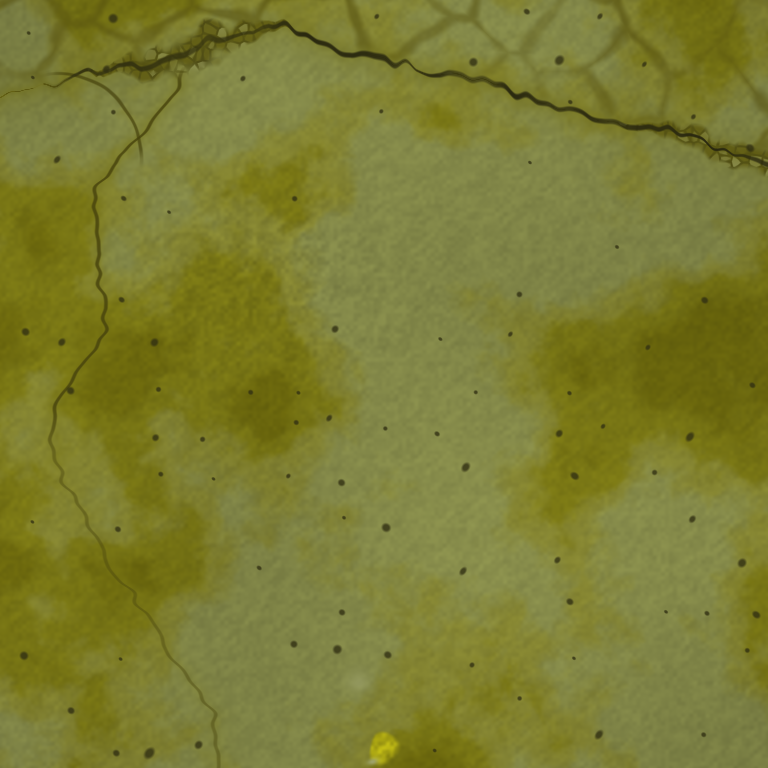
Give the GLSL for this texture, as a three.js fragment shader.

```glsl
// Weathered olive concrete: pale cement under blotchy stains, split by cracks.
// Stains are layered noise over a broad layout; slabs, grit and pits are cellular,
// and the long cracks are curves bent by layered sines.

varying vec2 vUv;

const vec3 PALE = vec3(0.515, 0.535, 0.285);
const vec3 CEMENT = vec3(0.51, 0.51, 0.19);
const vec3 OLIVE = vec3(0.47, 0.46, 0.08);
const vec3 DEEP_OLIVE = vec3(0.42, 0.405, 0.05);
const vec3 SEAM = vec3(0.34, 0.32, 0.06);
const vec3 CRACK = vec3(0.16, 0.155, 0.06);
const vec3 PEBBLE = vec3(0.64, 0.62, 0.07);
const vec3 CHALK = vec3(0.62, 0.64, 0.42);
const float STAIN_SCALE = 5.5;
const float STAIN_CONTRAST = 1.2;
const float SLAB_SCALE = 9.0;
const float GRIT_SCALE = 75.0;
const float PIT_SCALE = 17.0;
const float PIT_SHARE = 0.24;
const float GRAIN = 0.07;

vec2 hash2(vec2 p) {
  vec3 q = fract(p.xyx * vec3(0.1031, 0.1030, 0.0973));
  q += dot(q, q.yzx + 33.33);
  return fract((q.xx + q.yz) * q.zy);
}

float noise(vec2 p) {
  vec2 i = floor(p), f = fract(p);
  f = f * f * (3.0 - 2.0 * f);
  float low = mix(hash2(i).x, hash2(i + vec2(1.0, 0.0)).x, f.x);
  float high = mix(hash2(i + vec2(0.0, 1.0)).x, hash2(i + 1.0).x, f.x);
  return mix(low, high, f.y);
}

float layeredNoise(vec2 p) {
  float sum = 0.0, total = 0.0, amp = 0.5;
  for (int i = 0; i < 6; i++) {
    sum += amp * noise(p);
    total += amp;
    amp *= 0.55;
    p = mat2(1.6, 1.2, -1.2, 1.6) * p + 17.3;
  }
  return sum / total;
}

// x: nearest point distance, y: gap to the second nearest, z: cell id
vec3 cells(vec2 p) {
  vec2 base = floor(p);
  vec3 best = vec3(8.0, 8.0, 0.0);
  for (int y = -1; y <= 1; y++) {
    for (int x = -1; x <= 1; x++) {
      vec2 cell = base + vec2(float(x), float(y));
      vec2 h = hash2(cell);
      float d = length(cell + h - p);
      if (d < best.x) best = vec3(d, best.x, h.x);
      else best.y = min(best.y, d);
    }
  }
  return vec3(best.x, best.y - best.x, best.z);
}

float blob(vec2 p, vec2 center, vec2 radius) {
  vec2 d = (p - center) / radius;
  return exp(-dot(d, d));
}

float wobble(float t) {
  float bend = 0.5 * sin(t * 23.0) + 0.3 * sin(t * 51.0 + 1.0) + 0.2 * sin(t * 117.0 + 2.0);
  return 0.009 * bend + 0.009 * (noise(vec2(t * 70.0, 3.0)) - 0.5);
}

float line(float d, float halfWidth) {
  return 1.0 - smoothstep(halfWidth * 0.4, halfWidth + 0.0015, abs(d));
}

// Broad placing of stained (positive) and clean (negative) ground
float stainLayout(vec2 p) {
  float s = 0.28 * blob(p, vec2(0.92, 0.50), vec2(0.14, 0.13));
  s += 0.28 * blob(p, vec2(0.57, 0.85), vec2(0.13, 0.06));
  s += 0.24 * blob(p, vec2(0.84, 0.75), vec2(0.10, 0.05));
  s += 0.27 * blob(p, vec2(0.20, 0.26), vec2(0.20, 0.04));
  s += 0.20 * blob(p, vec2(0.37, 0.46), vec2(0.09, 0.08));
  s += 0.22 * blob(p, vec2(0.0, 0.54), vec2(0.05, 0.08));
  s += 0.17 * blob(p, vec2(0.75, 0.18), vec2(0.30, 0.06));
  s -= 0.20 * blob(p, vec2(0.46, 0.67), vec2(0.20, 0.13));
  s -= 0.16 * blob(p, vec2(0.62, 0.31), vec2(0.25, 0.08));
  return s - 0.22 * blob(p, vec2(0.24, 0.85), vec2(0.16, 0.07));
}

void main() {
  vec2 p = vUv;
  vec2 warped = p + 0.012 * vec2(noise(p * 28.0), noise(p * 28.0 + 40.0));

  // Curves: ridge crack across the top, thin crack down the left, curved slab rim
  float ridge = p.y - (0.965 - 0.27 * abs(p.x - 0.35) + wobble(p.x));
  float trackX = 0.07 + 0.215 * smoothstep(0.44, 0.0, p.y)
    + 0.06 * smoothstep(0.44, 0.58, p.y) + 0.11 * smoothstep(0.74, 0.92, p.y);
  float track = 0.85 * (p.x - trackX - wobble(p.y + 0.3));
  float rim = length(warped - vec2(0.08, 0.80)) - 0.112;
  float above = smoothstep(-0.005, 0.015, ridge);

  // Stained ground
  float stain = 0.49 + STAIN_CONTRAST * (layeredNoise(warped * STAIN_SCALE + 4.0) - 0.5);
  stain += stainLayout(warped) + 0.06 * above;
  vec3 color = mix(PALE, CEMENT, smoothstep(0.32, 0.48, stain));
  color = mix(color, OLIVE, smoothstep(0.48, 0.61, stain));
  color = mix(color, DEEP_OLIVE, smoothstep(0.63, 0.80, stain));

  // Soft shading and slanted trowel grain
  vec2 slanted = mat2(0.64, 0.77, -0.77, 0.64) * p;
  float grain = noise(slanted * vec2(150.0, 65.0)) + noise(p * 190.0) - 1.0;
  grain *= 1.0 + 0.9 * blob(p, vec2(0.33, 0.63), vec2(0.14, 0.12));
  color *= 0.95 + 0.10 * noise(p * 3.2 + 9.0) - 0.10 * dot(p - 0.5, p - 0.5) + GRAIN * grain;

  // Broken slabs above the ridge
  float seam = cells(warped * SLAB_SCALE).y + 0.12 * (noise(p * 45.0) - 0.5);
  float seamMask = above * (0.35 + 0.65 * noise(p * 11.0));
  color = mix(color, SEAM, 0.65 * seamMask * (1.0 - smoothstep(0.0, 0.18, seam)));

  // Grit packed into the ridge
  float gritWidth = 0.028 * exp(-pow((p.x - 0.25) / 0.08, 2.0)) + 0.014 * smoothstep(0.78, 0.92, p.x);
  float gritMask = 1.0 - smoothstep(0.5, 1.2, abs(ridge) / (gritWidth + 0.001) + noise(p * 60.0) - 0.5);
  vec3 stone = cells(p * GRIT_SCALE);
  vec3 gritColor = mix(SEAM * 0.7, mix(SEAM, CHALK, pow(stone.z, 4.0)), smoothstep(0.05, 0.35, stone.y));
  color = mix(color, gritColor, 0.8 * gritMask);

  // Cracks and their ochre halos
  float trackFade = (1.0 - smoothstep(0.89, 0.92, p.y)) * mix(0.4, 0.8, smoothstep(0.40, 0.48, p.y));
  float rimFade = smoothstep(0.05, 0.09, p.x) * smoothstep(0.78, 0.81, p.y);
  float ridgeWidth = 0.001 + 0.004 * noise(vec2(p.x * 22.0, 7.0));
  float ridgeFade = smoothstep(0.05, 0.12, p.x) * (0.5 + 0.5 * noise(vec2(p.x * 30.0, 2.0)));
  color = mix(color, DEEP_OLIVE, 0.5 * exp(-abs(ridge) * 65.0));
  color = mix(color, OLIVE, 0.6 * trackFade * exp(-abs(track) * 90.0));
  color = mix(color, SEAM * 0.8, trackFade * line(track, 0.0018));
  color = mix(color, SEAM * 0.8, 0.7 * rimFade * line(rim, 0.0018));
  color = mix(color, CRACK, ridgeFade * line(ridge, ridgeWidth));

  // Scattered pits, one at most per cell
  vec2 pitCell = floor(p * PIT_SCALE);
  vec2 place = hash2(pitCell + 31.0), kind = hash2(pitCell + 77.0);
  vec2 offset = (fract(p * PIT_SCALE) - 0.25 - 0.5 * place) / PIT_SCALE;
  offset = mat2(0.8, 0.6, -0.6, 0.8) * offset * vec2(1.0, 0.65 + 0.7 * place.x);
  float pitRadius = 0.0022 + 0.0042 * kind.y * kind.y;
  float pit = 1.0 - smoothstep(pitRadius * 0.5, pitRadius + 0.0015, length(offset));
  color = mix(color, CRACK * 1.2, 0.8 * pit * step(kind.x, PIT_SHARE));

  // Yellow pebble and a chalk fleck near the lower edge
  float pebble = length((warped - vec2(0.506, 0.030)) * vec2(1.0, 0.9));
  color = mix(color, PEBBLE * (1.0 + 3.0 * grain * GRAIN), 1.0 - smoothstep(0.014, 0.021, pebble));
  float chalk = blob(warped, vec2(0.495, 0.014), vec2(0.008, 0.004));
  chalk += 0.6 * blob(warped, vec2(0.470, 0.122), vec2(0.013, 0.010));
  color = mix(color, CHALK, min(chalk, 1.0));

  gl_FragColor = vec4(color, 1.0);
}
```
